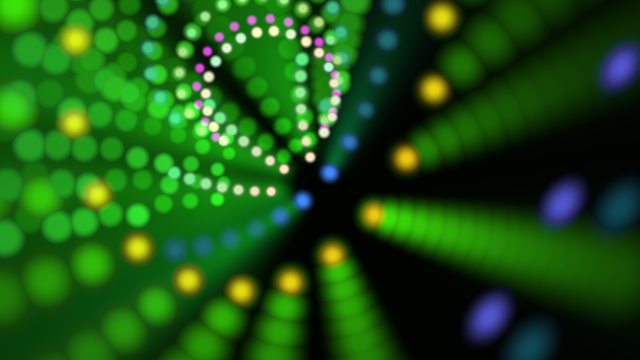
This background is drawn by a WebGL 1 fragment shader. Its source:

```glsl
precision highp float;
// Strings of glowing beads fan out from a dark vanishing point.
// Spirals and a ring place the heads; each head repeats outward as a widening
// tail, over soft angular fans of green and teal light.
uniform vec2 u_resolution;

vec2 polar(float angle, float radius) {
  return radius * vec2(cos(angle), sin(angle));
}

float hash(vec2 p) {
  return fract(sin(dot(p, vec2(12.99, 78.23))) * 4375.5);
}

// Round bead; softness 0 is a crisp disc, 1 a full blur.
float bead(vec2 p, vec2 centre, float radius, float softness) {
  float edge = max(radius * softness, 1.0 / u_resolution.y);
  return 1.0 - smoothstep(radius - edge, radius + edge, length(p - centre));
}

// Beam that leaves a point at an angle, widening and fading outward.
float beam(vec2 p, vec2 start, float angle, float spread, float fade) {
  vec2 d = p - start, axis = polar(angle, 1.0);
  float along = dot(d, axis);
  float across = dot(d, vec2(-axis.y, axis.x)) / (0.025 + spread * max(along, 0.0));
  return exp(-across * across - fade * max(along, 0.0)) * smoothstep(-0.03, 0.04, along);
}

// Yellow head followed by green beads that merge when the head is near.
vec3 yellowTrail(vec2 p, vec2 head, float bend, float gain) {
  float c = cos(bend), s = sin(bend), reach = length(head);
  vec2 stride = 0.25 * mat2(c, s, -s, c) * head;
  vec3 green = vec3(0.22, 0.84, 0.03) * gain * (0.75 + 1.1 * reach * reach + 1.2 * bend);
  vec3 light = green * 0.7 * bead(p, head, 0.036 + 0.02 * reach, 0.8);
  for (int k = 1; k < 17; k++) {
    float travel = float(k) * length(stride);
    float size = 0.034 + 0.025 * reach + 0.11 * travel;
    float glow = bead(p, head + float(k) * stride, size, 0.85);
    light = max(light, green * glow * exp(-1.6 * travel));
  }
  vec3 yellow = mix(vec3(0.95, 0.72, 0.06), vec3(0.85, 0.95, 0.08), min(reach * 1.6, 1.0) * gain);
  return max(light, yellow * bead(p, head, 0.028 + 0.014 * reach, 0.85));
}

void main() {
  vec2 p = (gl_FragCoord.xy - 0.5 * u_resolution) / u_resolution.y - vec2(0.002, -0.014);
  float r = length(p);

  // Green field on the left, cut by a dark channel and faint rays
  float turn = atan(p.y, -p.x);
  float field = smoothstep(0.1, 0.7, cos(turn - 0.3)) * smoothstep(0.03, 0.35, r);
  float channel = exp(-pow((turn - 0.84) / 0.11, 2.0)) * (1.0 - 0.4 * smoothstep(0.3, 0.7, r));
  field *= (0.88 + 0.12 * cos(turn * 19.0)) * (1.0 - 0.9 * channel);
  vec3 fieldColor = mix(vec3(0.02, 0.2, 0.01), vec3(0.05, 0.33, 0.02), smoothstep(-0.5, 0.2, turn));
  vec3 col = vec3(0.004, 0.012, 0.004) + fieldColor * field;

  // Fans on the right and teal beams beside the centre
  col += vec3(0.02, 0.17, 0.01) * beam(p, vec2(0.24, 0.07), 0.45, 0.14, 0.6);
  col += vec3(0.01, 0.12, 0.01) * beam(p, vec2(0.15, -0.08), -0.22, 0.2, 0.6);
  col += vec3(0.02, 0.42, 0.2) * beam(p, vec2(0.025, 0.035), 1.17, 0.17, 2.4);
  col += vec3(0.03, 0.48, 0.14) * beam(p, vec2(-0.05, -0.044), 3.68, 0.22, 2.0);

  // Green discs inside the ring, then rows spreading left
  for (int s = 0; s < 8; s++) {
    for (int k = 0; k < 9; k++) {
      float i = float(k), t = float(s), tone = hash(vec2(i, t + 30.0));
      bool inner = s < 3;
      float angle = inner ? 1.8 + 0.34 * t : 2.23 + 0.15 * t + 0.06 * (tone - 0.5);
      vec2 c = polar(angle, inner ? 0.13 + 0.065 * i : 0.27 + 0.075 * i + 0.02 * mod(t, 2.0));
      vec3 green = mix(vec3(0.09, 0.52, 0.04), vec3(0.2, 0.85, 0.2), inner ? 0.0 : tone);
      col = max(col, green * (1.0 - 0.04 * i) * bead(p, c, 0.02 + 0.0045 * i, 0.5));
    }
  }

  // Ring of pale heads, with magenta partners, echoes and green tails
  for (int k = 0; k < 18; k++) {
    float i = float(k);
    vec2 head = vec2(-0.139, 0.248) + polar(-0.6 + 0.265 * i, 0.18);
    for (int j = 1; j < 7; j++) {
      float n = float(j), tone = hash(vec2(i, n));
      vec3 green = mix(vec3(0.1, 0.52, 0.03), vec3(0.22, 0.85, 0.15), tone);
      vec2 c = head * (1.0 + 0.23 * n) + 0.015 * (tone - 0.5);
      col = max(col, green * (1.0 - 0.05 * n) * bead(p, c, 0.02 + 0.005 * n, 0.5));
    }
    vec3 pale = mix(vec3(0.7, 1.0, 0.82), vec3(1.0, 0.92, 0.75), hash(vec2(i, 9.0)));
    col = max(col, vec3(0.25, 0.75, 0.5) * bead(p, head * 1.5, 0.021, 0.6));
    col = max(col, pale * vec3(0.7, 0.95, 0.65) * bead(p, head * 1.23, 0.016, 0.55));
    col = max(col, vec3(0.85, 0.3, 0.85) * bead(p, head * 1.08, 0.013, 0.5));
    col = max(col, pale * bead(p, head, 0.015, 0.5));
  }

  // Three pale strings reaching toward the centre
  for (int s = 0; s < 3; s++) {
    float t = float(s), angle = 1.93 + 0.93 * t - 0.13 * t * t;
    col += vec3(0.06, 0.5, 0.06) * beam(p, polar(angle, 0.09), angle, 0.18, 2.6);
    for (int k = 0; k < 7; k++) {
      float i = float(k);
      vec2 c = polar(angle - 0.035 * i, 0.083 + 0.028 * t + 0.045 * i);
      vec3 tint = mix(vec3(1.0, 0.92, 0.75), vec3(0.35, 0.95, 0.5), i / 6.0);
      col = max(col, tint * bead(p, c, 0.014 + 0.001 * i, 0.5));
    }
  }

  // Blue beads along the beams; violet blurs with teal echoes at the right
  for (int k = 0; k < 6; k++) {
    float i = float(k), size = 0.022 + 0.002 * i;
    vec3 blue = mix(vec3(0.25, 0.55, 1.0), vec3(0.12, 0.42, 0.45), min(i * 0.5, 1.0));
    col = max(col, blue * bead(p, polar(0.94 + 0.05 * i, 0.043 + 0.1 * i), size, 0.8));
    col = max(col, blue * bead(p, polar(3.86 - 0.06 * i, 0.067 + 0.075 * i), size, 0.8));
    if (k > 2) continue;
    vec2 c = polar(-0.663 + 0.651 * i - 0.066 * i * i, 0.594 + 0.007 * i + 0.072 * i * i);
    mat2 tilt = mat2(1.0, -0.18, -0.18, 0.9);
    col = max(col, vec3(0.32, 0.33, 0.8) * bead(tilt * (p - c), vec2(0.0), 0.046, 0.9));
    col = max(col, vec3(0.06, 0.28, 0.34) * bead(tilt * (p - c * 1.24), vec2(0.0), 0.055, 0.95));
  }

  // Yellow heads: a clockwise spiral below and left, three more at upper right
  for (int k = 0; k < 12; k++) {
    float i = float(k) - 1.0, j = float(k) - 9.0;
    bool low = k < 9;
    float angle = low ? -1.66 - 0.288 * i + 0.26 * exp(-1.2 * i) : 0.3 + 0.48 * j - 0.079 * j * j;
    vec2 head = polar(angle, low ? max(0.171, 0.199 + 0.0845 * i) : 0.25 + 0.162 * j);
    float bend = low ? 0.14 * exp2(-i) : 0.16 * exp(-3.0 * j);
    col = max(col, yellowTrail(p, head, bend, low ? 1.0 : 0.65));
  }
  gl_FragColor = vec4(min(col, 1.0), 1.0);
}
```
